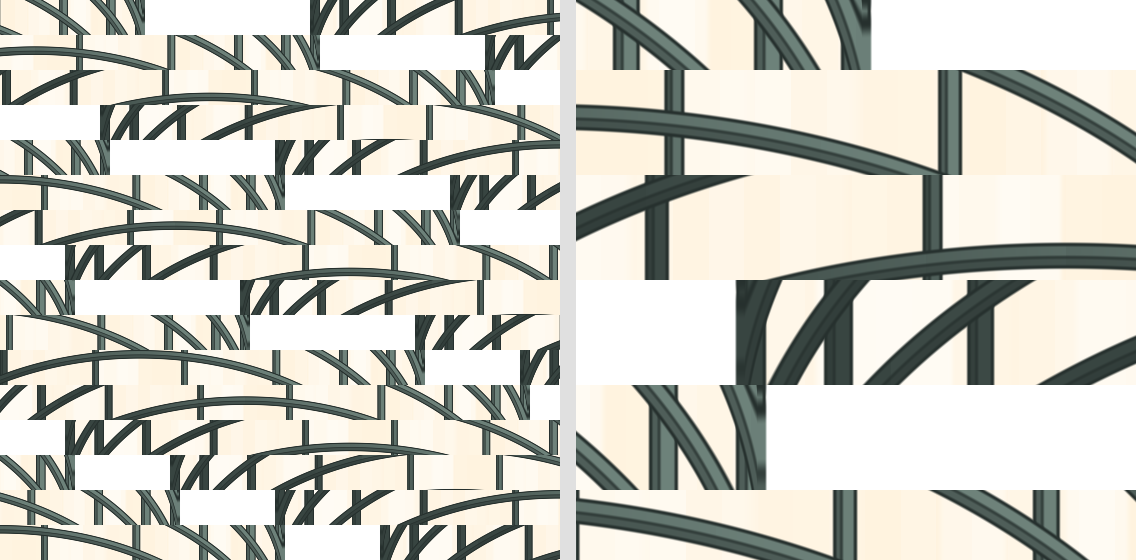
Left, the full canvas; right, a detail of the centre.
This pattern is drawn by a three.js fragment shader. Its source:

```glsl
varying vec2 vUv;

// Layout, in canvas units
const float ROWS = 16.0;
const float TURN_ROW = 10.0;
const vec3 UPPER_ROWS = vec3(-0.25, 0.3125, 1.3125);  // start, shift, pitch
const vec3 LOWER_ROWS = vec3(0.25, 0.1875, 1.1875);
const float RADIUS = 0.509;
const float RISE = 0.352;
const float ARC_GAP = 0.0807;
const float ARC_HALF = 0.0077;
const vec4 POSTS = vec4(0.0794, 0.2435, 0.3633, 0.4479);
const float OUTER_POST = 0.5;
const float POST_HALF = 0.0054;
const float POST_GROWTH = 0.0072;
const float OUTLINE = 0.0020;
const float SOFT = 0.0009;

// Colours
const vec3 WHITE = vec3(1.0);
const vec3 IVORY = vec3(1.0, 0.985, 0.955);
const vec3 CREAM = vec3(1.0, 0.953, 0.875);
const vec3 INK = vec3(0.15, 0.19, 0.18);
const vec3 SHADE = vec3(0.22, 0.27, 0.255);
const vec3 STEEL = vec3(0.31, 0.37, 0.35);
const vec3 LIGHT = vec3(0.43, 0.51, 0.48);

float hash(float n) {
  return fract(sin(n * 127.1 + 3.7) * 43758.5453);
}

float inside(float d, float halfWidth) {
  return 1.0 - smoothstep(-SOFT, SOFT, abs(d) - halfWidth);
}

// Outlined bar with a lit face, a dark face and a seam between them
vec3 bar(vec3 under, float d, float halfWidth, float seam, vec3 lit, vec3 dark) {
  vec3 body = mix(dark, lit, smoothstep(-SOFT, SOFT, d - seam));
  body = mix(body, INK, 0.75 * inside(d - seam, 0.0009));
  body = mix(INK, body, inside(d, halfWidth - OUTLINE));
  return mix(under, body, inside(d, halfWidth));
}

// Post at a given distance from the axis, wider towards the rim
vec3 post(vec3 under, float x, float place, vec3 lit, vec3 dark) {
  float halfWidth = POST_HALF + POST_GROWTH * place;
  float d = x < 0.0 ? x + place : x - place;
  return bar(under, d, halfWidth, -0.3 * halfWidth, lit, dark);
}

// Vertical stripes of pale paper, some sharp and some faded
vec3 paper(float x) {
  float wide = x * 21.0 + 0.4 * sin(x * 17.0);
  float cell = floor(wide);
  float tint = mix(hash(cell), hash(cell + 1.0), smoothstep(0.85, 1.0, wide - cell));
  tint = 0.75 * tint + 0.25 * hash(floor(x * 47.0) + 60.0);
  return mix(IVORY, CREAM, smoothstep(0.2, 0.85, tint));
}

// Curved cage of posts and stacked arcs; y runs down from the row top
vec3 cage(float x, float y, float apex) {
  vec3 color = paper(x);
  float glow = smoothstep(-0.34, 0.26, x);
  glow += 0.16 * (hash(floor(x * 12.0) + 31.0) - 0.5);
  glow = clamp(glow, 0.0, 1.0);
  vec3 lit = mix(SHADE, LIGHT, glow);
  vec3 dark = mix(SHADE * 0.9, STEEL, glow);

  for (int i = 0; i < 4; i++) {
    color = post(color, x, POSTS[i], lit, dark);
  }
  color = post(color, x, OUTER_POST, lit, dark);

  // Elliptic arcs repeated downwards, measured across their slope
  float u = x / RADIUS;
  float drop = sqrt(max(1.0 - u * u, 0.02));
  float slope = RISE * u / (RADIUS * drop);
  float d = apex + ARC_HALF + RISE * (1.0 - drop) - y;
  d = mod(d + 0.5 * ARC_GAP, ARC_GAP) - 0.5 * ARC_GAP;
  d /= sqrt(1.0 + slope * slope);
  return bar(color, d, ARC_HALF, -0.12 * ARC_HALF, lit, dark);
}

void main() {
  // Each row shifts the cages sideways and lowers their arcs
  float down = (1.0 - vUv.y) * ROWS;
  float row = floor(down);
  float y = fract(down) / ROWS;
  bool upper = row < TURN_ROW;
  vec3 spacing = upper ? UPPER_ROWS : LOWER_ROWS;
  float rowStep = upper ? row : row - TURN_ROW;

  float x = vUv.x - spacing.x - spacing.y * rowStep;
  float cageIndex = floor(x / spacing.z + 0.5);
  x -= cageIndex * spacing.z;
  float apex = 0.25 * ARC_GAP * (rowStep + cageIndex);

  float cover = inside(x, RADIUS);
  vec3 color = mix(WHITE, cage(x, y, apex), cover);
  gl_FragColor = vec4(color, 1.0);
}
```
